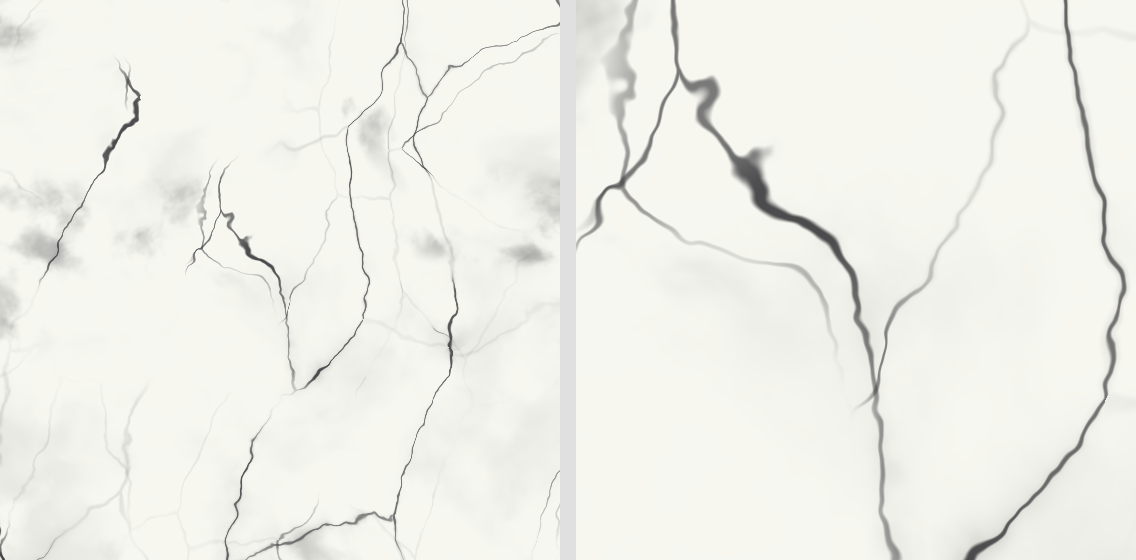
Left, the full canvas; right, a detail of the centre.
Reproduce this texture procedurally as a Shadertoy shader.

```glsl
// White marble with sharp charcoal cracks, faint grey veins and smoky patches.
// Veins are the borders of noise-warped, upright Voronoi cells; slow noise masks
// make them swell, taper and vanish, and fbm clouds tint the stone around them.

float hash(vec2 p) {
    return fract(sin(dot(p, vec2(127.1, 311.7))) * 43758.5453);
}

float noise(vec2 p) {
    vec2 cell = floor(p), f = fract(p);
    f = f * f * (3.0 - 2.0 * f);
    return mix(mix(hash(cell), hash(cell + vec2(1, 0)), f.x),
               mix(hash(cell + vec2(0, 1)), hash(cell + vec2(1, 1)), f.x), f.y);
}

float fbm(vec2 p) {
    float sum = 0.0, amp = 0.5;
    for (int i = 0; i < 5; i++) {
        sum += amp * noise(p);
        p = mat2(1.6, 1.2, -1.2, 1.6) * p + 5.3;
        amp *= 0.5;
    }
    return sum / 0.97;
}

vec2 noise2(vec2 p) {
    return vec2(noise(p), noise(p + 71.0)) - 0.5;
}

vec2 site(vec2 cell) {
    return cell + 0.08 + 0.84 * vec2(hash(cell), hash(cell + 17.3));
}

// x: distance in canvas units to the nearest border between stretched cells
// y: steepness of that border, 0 when level and 1 when upright
vec2 nearestBorder(vec2 uv, vec2 cells, float seed) {
    vec2 p = uv * cells + seed, base = floor(p), nearest = vec2(0), home = base;
    float best = 9.0;
    for (int y = -1; y <= 1; y++)
    for (int x = -1; x <= 1; x++) {
        vec2 cell = base + vec2(x, y), toSite = site(cell) - p;
        float d = dot(toSite, toSite);
        if (d < best) { best = d; nearest = toSite; home = cell; }
    }
    vec2 border = vec2(9.0, 0.0);
    for (int y = -2; y <= 2; y++)
    for (int x = -2; x <= 2; x++) {
        vec2 toSite = site(home + vec2(x, y)) - p, across = toSite - nearest;
        if (dot(across, across) > 1e-4) {
            vec2 slope = normalize(across) * cells;
            float d = dot(0.5 * (nearest + toSite), normalize(across)) / length(slope);
            if (d < border.x) border = vec2(d, abs(normalize(slope).x));
        }
    }
    return border;
}

float stroke(float d, float halfWidth, float blur) {
    return 1.0 - smoothstep(halfWidth * 0.4, halfWidth + blur, d);
}

void mainImage(out vec4 fragColor, in vec2 fragCoord) {
    vec2 uv = fragCoord / iResolution.y;
    float blur = max(0.0014, 0.7 / iResolution.y);

    // Bend the cells broadly, then roughen them into jagged cracks
    vec2 bend = vec2(fbm(uv * 2.5 + 3.0), fbm(uv * 2.5 + 41.0)) - 0.5;
    vec2 jag = 0.018 * noise2(uv * 24.0) + 0.007 * noise2(uv * 60.0 + 9.0)
             + 0.003 * noise2(uv * 130.0 + 5.0);
    vec2 warped = uv + 0.22 * bend + jag;
    warped.x -= 0.22 * warped.y;

    vec2 mainVein = nearestBorder(warped, vec2(4.2, 2.3), 4.0);
    vec2 branch = nearestBorder(warped + 0.06 * bend.yx, vec2(5.5, 3.0), 23.0);

    // Where each vein is alive, and how heavy it is there
    float alive = smoothstep(0.40, 0.60, noise(uv * 5.0 + 12.0))
                * smoothstep(0.35, 0.75, mainVein.y);
    float weight = smoothstep(0.3, 0.85, noise(uv * 13.0 + 33.0));
    float forked = smoothstep(0.4, 0.65, noise(uv * 7.0 + 57.0))
                 * smoothstep(0.3, 0.7, branch.y) * exp(-mainVein.x * 24.0) * alive;
    float wispy = smoothstep(0.42, 0.75, noise(uv * 5.0 + 81.0));

    // Dark cracks and their thin forks
    float crack = stroke(mainVein.x, alive * mix(0.0009, 0.0031, weight), blur)
                * alive * mix(0.68, 0.92, weight);
    float fork = stroke(branch.x, 0.0010, blur) * forked * 0.85;

    // Pale veins, soft halos and cloudy smudges
    float smoke = fbm(uv * 13.0 + 2.0 * bend + 19.0);
    float pale = stroke(mainVein.x, 0.0015, 0.005) * 0.11 * wispy
               + stroke(branch.x, 0.001, 0.004) * 0.15 * wispy * smoke;
    float halo = exp(-mainVein.x * 85.0) * smoothstep(0.35, 0.75, smoke)
               * (0.03 + 0.24 * alive * weight);
    float cloud = 0.075 * smoothstep(0.5, 0.8, fbm(uv * 4.5 + bend + 63.0))
                * smoothstep(0.2, 0.6, smoke);
    float smudge = 0.34 * smoothstep(0.48, 0.8, smoke)
                 * smoothstep(0.64, 0.9, noise(uv * 5.0 + 97.0));
    float grain = 0.012 * (fbm(uv * 28.0) - 0.5);

    float ink = 1.0 - (1.0 - crack) * (1.0 - fork) * (1.0 - pale)
                    * (1.0 - halo) * (1.0 - cloud) * (1.0 - smudge);
    vec3 stone = vec3(0.967, 0.970, 0.942);
    vec3 charcoal = vec3(0.24, 0.24, 0.25);
    fragColor = vec4(mix(stone, charcoal, clamp(ink + grain, 0.0, 1.0)), 1.0);
}
```
